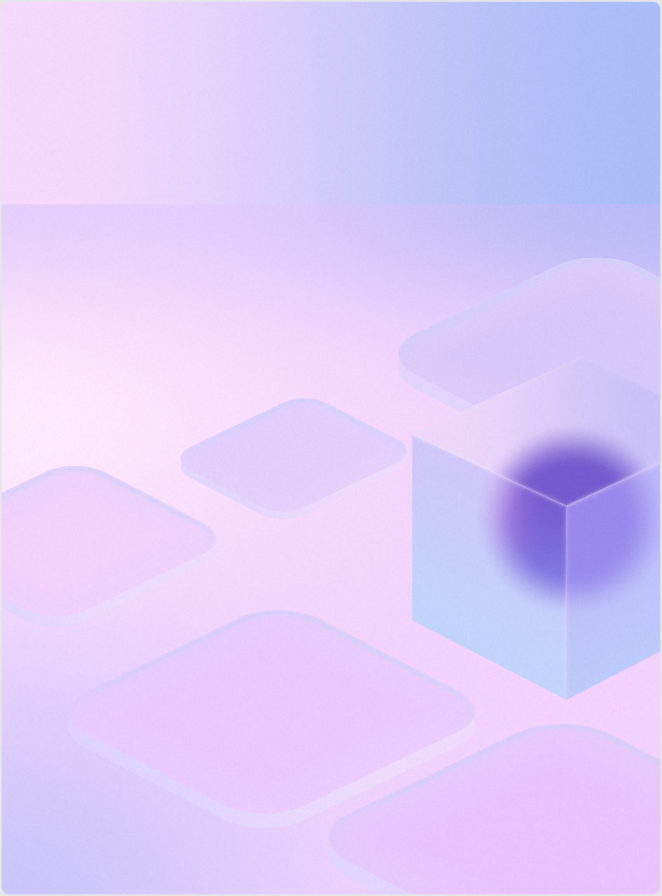
This background is drawn by a Shadertoy shader. Its source:

```glsl
// Pastel lilac floor with frosted rounded tiles and a glass cube holding a blurred violet orb.

// Lengths are in canvas heights, with y running down from the top edge.
const float HORIZON = 0.228;
const float SLOPE_UP = 0.48;      // tile edges rising to the right
const float SLOPE_DOWN = 0.52;    // tile edges falling to the right
const float CORNER = 0.36;        // tile corner radius relative to its size
const float THICKNESS = 0.125;    // tile depth relative to its size
const float GRAIN = 0.012;

const vec3 PINK = vec3(0.95, 0.825, 0.99);
const vec3 BLUSH = vec3(0.995, 0.915, 0.99);
const vec3 LILAC = vec3(0.90, 0.81, 0.985);
const vec3 PERIWINKLE = vec3(0.78, 0.77, 0.98);
const vec3 SKY = vec3(0.67, 0.74, 0.97);
const vec3 ICE = vec3(0.76, 0.83, 0.99);
const vec3 VIOLET = vec3(0.43, 0.33, 0.80);
const vec3 FRAME = vec3(0.90, 0.90, 0.91);

// Cube corners: left edge, front edge and rear apex.
const vec2 CUBE_LEFT = vec2(0.460, 0.484);
const vec2 CUBE_FRONT = vec2(0.632, 0.565);
const vec2 CUBE_APEX = vec2(0.651, 0.397);
const float CUBE_BASE = 0.781;
const vec2 ORB_CENTER = vec2(0.639, 0.580);
const float ORB_RADIUS = 0.099;

// Tile centre and half size, measured across the two edge directions.
const int TILE_COUNT = 5;
const vec4 TILES[TILE_COUNT] = vec4[](
    vec4(0.725, 0.052, 0.130, 0.125), vec4(0.665, 0.337, 0.064, 0.077),
    vec4(0.639, 0.566, 0.088, 0.100), vec4(0.940, 0.637, 0.122, 0.132),
    vec4(1.243, 0.612, 0.148, 0.147));
const vec3 TILE_TINTS[TILE_COUNT] = vec3[](
    vec3(0.84, 0.785, 0.975), vec3(0.89, 0.81, 0.98), vec3(0.95, 0.82, 0.985),
    vec3(0.925, 0.785, 0.99), vec3(0.915, 0.76, 0.99));

float hash(vec2 p) {
    vec3 q = fract(p.xyx * 0.1031);
    q += dot(q, q.yzx + 33.33);
    return fract((q.x + q.y) * q.z);
}

float roundBox(vec2 p, vec2 halfSize, float radius) {
    vec2 q = abs(p) - halfSize + radius;
    return length(max(q, 0.0)) + min(max(q.x, q.y), 0.0) - radius;
}

float spot(vec2 p, vec2 center, vec2 size) {
    vec2 q = (p - center) / size;
    return exp(-dot(q, q));
}

float fill(float d, float aa) { return smoothstep(aa, -aa, d); }

vec3 background(vec2 p, float aspect, float aa) {
    float across = p.x / aspect;
    vec3 wall = mix(vec3(0.96, 0.85, 0.99), SKY, smoothstep(0.02, 1.0, across));
    vec3 ground = mix(PINK, BLUSH, spot(p, vec2(0.0, 0.48), vec2(0.34, 0.19)));
    ground = mix(ground, PERIWINKLE, 0.95 * spot(p, vec2(0.0, 1.03), vec2(0.30, 0.26)));
    vec3 haze = mix(LILAC, vec3(0.73, 0.73, 0.97), smoothstep(0.2, 1.0, across));
    float depth = max(p.y - HORIZON, 0.0) / mix(0.085, 0.14, across);
    ground = mix(ground, haze, exp(-depth * depth));
    return mix(wall, ground, smoothstep(-aa, aa, p.y - HORIZON));
}

vec3 drawTile(vec3 color, vec2 p, vec4 tile, vec3 tint, float aa) {
    vec2 q = vec2(p.y + SLOPE_UP * p.x, p.y - SLOPE_DOWN * p.x) - tile.xy;
    float size = 0.5 * (tile.z + tile.w);
    float top = roundBox(q, tile.zw, CORNER * size);
    float base = roundBox(q - THICKNESS * size, tile.zw, CORNER * size);
    float body = min(top, base);
    // Side wall, paler towards the right.
    vec3 side = mix(vec3(0.875, 0.835, 0.99), vec3(0.93, 0.865, 0.99),
                    smoothstep(-size, size, q.x - q.y));
    color = mix(color, side, 0.85 * fill(body, aa));
    // Top face, with a cool rim along its far edges.
    vec3 face = mix(mix(color, LILAC, 0.6), tint, smoothstep(0.0, -0.5 * size, top) * 0.4 + 0.6);
    float rim = exp(-abs(top + 0.004) / 0.004) * smoothstep(0.5, -0.8, (q.x + q.y) / size);
    face = mix(face, vec3(0.80, 0.82, 0.98), 0.65 * rim);
    return mix(color, face, fill(top, aa));
}

vec3 drawCube(vec3 color, vec2 p, float aa) {
    float offset = p.x - CUBE_FRONT.x;
    float rear = max(CUBE_LEFT.y - 0.456 * (p.x - CUBE_LEFT.x),
                     CUBE_APEX.y + 0.5 * (p.x - CUBE_APEX.x));
    float ridge = CUBE_FRONT.y - 0.463 * abs(offset);
    float base = CUBE_BASE - 0.515 * abs(offset);
    float shape = max(max(rear - p.y, p.y - base), CUBE_LEFT.x - p.x);
    float onTop = fill(p.y - ridge, aa);
    float onRight = smoothstep(-aa, aa, offset);
    float down = clamp((p.y - ridge) / (base - ridge), 0.0, 1.0);
    // Frosted faces.
    vec3 left = mix(vec3(0.81, 0.78, 0.97), ICE, smoothstep(0.0, 0.9, down));
    vec3 right = mix(vec3(0.75, 0.72, 0.97), vec3(0.74, 0.79, 0.985), down);
    vec3 top = mix(vec3(0.93, 0.84, 0.98), vec3(0.79, 0.76, 0.97), smoothstep(0.50, 0.73, p.x));
    // Orb, refracted into a different shade on each face.
    float orb = smoothstep(1.12, 0.58, length(p - ORB_CENTER) / ORB_RADIUS);
    vec3 magenta = mix(vec3(0.66, 0.46, 0.87), VIOLET, smoothstep(-0.09, -0.02, offset));
    left = mix(left, mix(magenta, vec3(0.49, 0.45, 0.88), smoothstep(0.55, 0.67, p.y)), 0.92 * orb);
    right = mix(right, vec3(0.58, 0.51, 0.92), 0.88 * orb);
    top = mix(top, VIOLET, 0.95 * orb);
    vec3 glass = mix(mix(left, right, onRight), top, onTop);
    // Light catching the edges.
    float edge = exp(-abs(p.y - ridge) / 0.0018);
    edge = max(edge, 0.6 * (1.0 - onTop) * exp(-abs(offset) / 0.0018));
    edge = max(edge, 0.6 * exp(-abs(p.y - rear) / 0.002));
    glass = mix(glass, vec3(0.93, 0.88, 0.99), 0.5 * edge);
    return mix(color, glass, fill(shape, aa));
}

void mainImage(out vec4 fragColor, in vec2 fragCoord) {
    float aa = 1.0 / iResolution.y;
    float aspect = iResolution.x / iResolution.y;
    vec2 p = vec2(fragCoord.x, iResolution.y - fragCoord.y) * aa;
    vec3 color = background(p, aspect, aa);
    for (int i = 0; i < TILE_COUNT; i++) color = drawTile(color, p, TILES[i], TILE_TINTS[i], aa);
    color = drawCube(color, p, aa);
    color += GRAIN * (hash(floor(p * 512.0)) - 0.5);
    // Thin rounded frame.
    vec2 extent = 0.5 * vec2(aspect, 1.0);
    float frame = roundBox(p - extent, extent - 0.002, 0.008);
    fragColor = vec4(mix(FRAME, color, fill(frame, aa)), 1.0);
}
```
